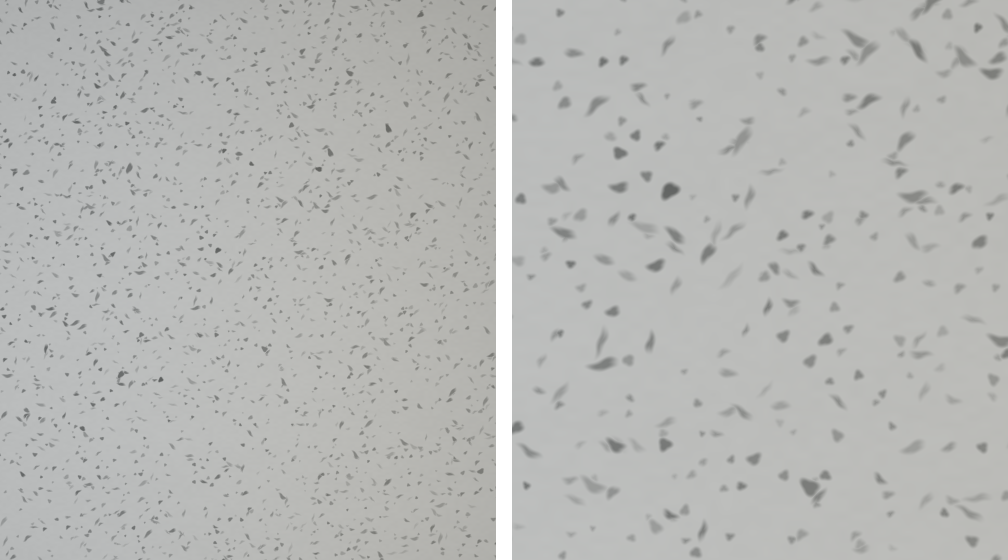
Left: the whole. Right: its middle third, enlarged.
Give the GLSL for this texture, as a Shadertoy shader.

```glsl
// Pale grey speckled sheet: a softly shaded ground with small, mostly level
// dark flecks. Flecks are jittered cellular points drawn as wobbly ellipses,
// in three layers of size; layered sines gather them into loose groups.

#define LIGHT_TONE 0.742      // ground at its brightest spot
#define FALLOFF 0.122         // darkening away from that spot
#define BRIGHT_SPOT vec2(0.30, 0.36)
#define EDGE 0.0016           // softness of fleck outlines
#define FLECK_DARK 0.34       // strongest drop in tone of medium flecks
#define RIGHT_FADE 0.36       // loss of fleck contrast toward the right
#define TILT 0.22             // mean fleck direction, radians
#define SPREAD 1.9            // scatter of direction, radians

vec3 hash3(vec2 p) {
    vec3 q = fract(vec3(p.xyx) * vec3(0.1031, 0.1030, 0.0973));
    q += dot(q, q.yxz + 33.33);
    return fract((q.xxy + q.yzz) * q.zyx);
}

// Layered sines, about -1 to 1
float waves(vec2 p) {
    float sum = 0.0, amp = 0.5;
    for (int i = 0; i < 4; i++) {
        sum += amp * sin(p.x + 1.7 * sin(p.y)) * sin(p.y + 1.3 * sin(p.x * 0.8));
        p = mat2(1.5, 1.1, -1.1, 1.5) * p + 2.3;
        amp *= 0.6;
    }
    return sum;
}

// Smooth value noise for fine grain
float grain(vec2 p) {
    vec2 i = floor(p), f = fract(p);
    f = f * f * (3.0 - 2.0 * f);
    return mix(mix(hash3(i).x, hash3(i + vec2(1, 0)).x, f.x),
               mix(hash3(i + vec2(0, 1)).x, hash3(i + vec2(1, 1)).x, f.x), f.y);
}

// Coverage times strength of one layer; radius is the mean half width
float flecks(vec2 uv, float cells, float share, float radius, float stretch, float seed) {
    vec2 home = floor(uv * cells);
    float ink = 0.0;
    for (int y = -1; y <= 1; y++)
    for (int x = -1; x <= 1; x++) {
        vec2 cell = home + vec2(x, y);
        vec3 place = hash3(cell + seed);
        vec3 look = hash3(cell + seed + 71.7);
        vec2 center = (cell + place.xy) / cells;
        float crowd = share * (1.0 + 0.55 * waves(center * 17.0 + seed));
        if (place.z > crowd) continue;

        // Turn into the frame of the fleck
        float angle = TILT + SPREAD * (look.x - 0.5) * (0.4 + look.y);
        float c = cos(angle), s = sin(angle);
        vec2 d = mat2(c, -s, s, c) * (uv - center);
        float halfWidth = radius * mix(0.7, 1.3, look.z);
        float ratio = 1.0 + stretch * look.y * look.y;
        d.y += 0.25 * halfWidth * sin(d.x / halfWidth + 6.3 * look.x);
        d.x /= ratio;
        float wobble = 0.15 * sin(3.0 * atan(d.y, d.x + 1e-6) + 6.3 * look.z);
        float dist = length(d) - halfWidth * (1.0 + wobble);

        float strength = mix(0.35, 1.0, fract(look.x * 7.0 + look.z * 3.0));
        ink = max(ink, strength * (1.0 - smoothstep(-EDGE, EDGE, dist)));
    }
    return ink;
}

void mainImage(out vec4 fragColor, in vec2 fragCoord) {
    vec2 uv = fragCoord / iResolution.y;
    float across = fragCoord.x / iResolution.x;

    // Ground: broad shading, faint level streaks and grain
    vec2 away = uv - BRIGHT_SPOT;
    float tone = LIGHT_TONE - FALLOFF * dot(away, away);
    tone += 0.004 * waves(uv * vec2(9.0, 26.0));
    tone += 0.010 * (grain(uv * vec2(130.0, 220.0)) - 0.5);
    vec3 coolTint = vec3(-0.006, 0.002, 0.002);
    vec3 warmTint = vec3(0.002, 0.001, -0.016);
    vec3 color = tone + mix(coolTint, warmTint, smoothstep(0.1, 0.9, across));

    // Flecks: many medium, faint fine, and a few heavy ones
    float mediumInk = flecks(uv, 56.0, 0.40, 0.0024, 1.8, 3.0);
    float fineInk = flecks(uv, 68.0, 0.30, 0.0016, 2.6, 47.0);
    float heavyInk = flecks(uv, 24.0, 0.13, 0.0036, 0.9, 91.0);
    float drop = max(FLECK_DARK * mediumInk, 0.24 * fineInk);
    drop = max(drop, 0.43 * heavyInk);
    color -= drop * (1.0 - RIGHT_FADE * across) * vec3(1.0, 0.99, 0.99);

    fragColor = vec4(clamp(color, 0.0, 1.0), 1.0);
}
```
